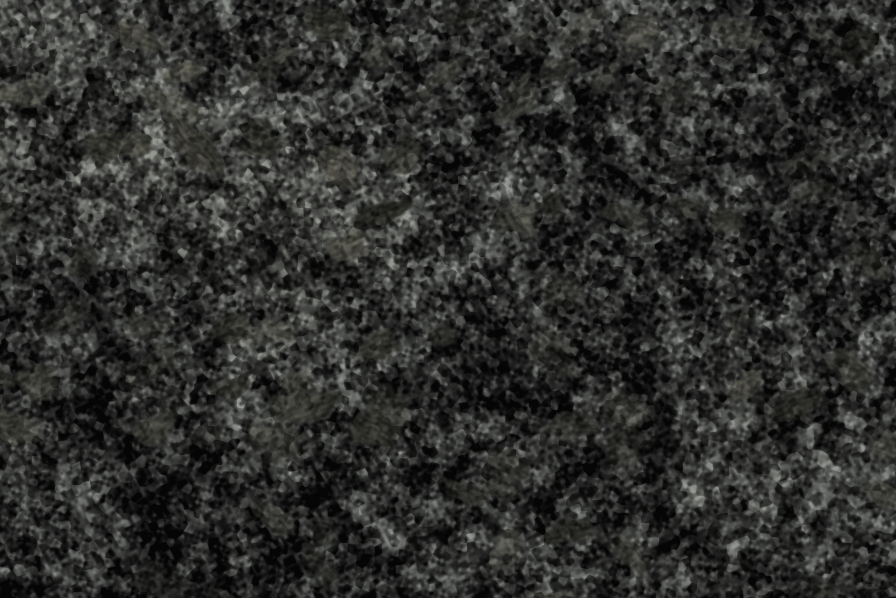
Write a Shadertoy shader that draws this texture.

```glsl
#define GRAIN_SCALE 80.0
#define SPECK_SCALE 150.0
#define CLUSTER_SCALE 34.0
#define PATCH_SCALE 14.0
#define CLOUD_SCALE 3.5
#define FLAKE_SCALE 10.0
#define FLAKE_SHARE 0.5
#define CONTRAST 1.1
#define STONE_TINT vec3(0.985, 1.01, 0.975)
#define OLIVE_TINT vec3(1.03, 1.02, 0.90)

float hash(vec2 p) {
    return fract(sin(dot(p, vec2(12.9898, 78.233))) * 43758.5453);
}

vec2 hash2(vec2 p) {
    return vec2(hash(p), hash(p + 37.7));
}

mat2 rotation(float angle) {
    float c = cos(angle), s = sin(angle);
    return mat2(c, s, -s, c);
}

// Value noise, centred on zero with roughly unit deviation
float noise(vec2 p) {
    vec2 i = floor(p), f = fract(p);
    f = f * f * (3.0 - 2.0 * f);
    float low = mix(hash(i), hash(i + vec2(1, 0)), f.x);
    float high = mix(hash(i + vec2(0, 1)), hash(i + vec2(1, 1)), f.x);
    return (mix(low, high, f.y) - 0.5) / 0.215;
}

// Angular crystals: Voronoi cells of random brightness with soft borders
float crystals(vec2 p) {
    vec2 cell = floor(p);
    float sum = 0.0, total = 0.0;
    for (int y = -1; y <= 1; y++)
    for (int x = -1; x <= 1; x++) {
        vec2 id = cell + vec2(x, y);
        vec2 d = id + hash2(id) - p;
        float weight = exp(-14.0 * dot(d, d));
        sum += weight * hash(id + 91.3);
        total += weight;
    }
    return (sum / total - 0.5) / 0.25;
}

// Large smooth feldspar flakes: x = coverage, y = brightness
vec2 flakes(vec2 p) {
    vec2 cell = floor(p);
    float ragged = 0.13 * noise(p * 3.5) + 0.07 * noise(p * 9.0);
    vec2 result = vec2(0.0);
    for (int y = -1; y <= 1; y++)
    for (int x = -1; x <= 1; x++) {
        vec2 id = cell + vec2(x, y);
        vec2 shape = hash2(id + 5.1);
        vec2 center = id + 0.1 + 0.8 * hash2(id + 17.9);
        vec2 d = rotation(1.8 * (hash(id + 61.0) - 0.5)) * (p - center);
        float dist = length(d / mix(vec2(0.28, 0.16), vec2(0.55, 0.32), shape)) + ragged;
        float mask = smoothstep(1.1, 0.8, dist) * step(hash(id + 43.0), FLAKE_SHARE);
        mask *= mix(0.45, 0.85, hash(id + 29.0));
        // Faint cleavage lines along the flake
        float lines = 0.22 * sin(d.y * 55.0 + 1.5 * noise(d * 6.0));
        float tone = mix(-0.9, 0.9, sqrt(hash(id + 73.0))) + lines;
        if (mask > result.x) result = vec2(mask, tone);
    }
    return result;
}

void mainImage(out vec4 fragColor, in vec2 fragCoord) {
    vec2 p = fragCoord / iResolution.y;

    // Grain layers, each turned to hide its lattice
    float fine = 0.58 * crystals(rotation(0.4) * p * GRAIN_SCALE)
               + 0.55 * noise(rotation(1.1) * p * SPECK_SCALE);
    float broad = 0.45 * noise(rotation(0.7) * p * CLUSTER_SCALE)
                + 0.25 * noise(rotation(2.0) * p * PATCH_SCALE);
    float cloud = 0.26 * noise(rotation(0.15) * p * vec2(0.7, 1.2) * CLOUD_SCALE + 8.0)
                + 0.3 * (p.y - 0.5);
    float level = CONTRAST * (fine + broad) + cloud;

    // Flakes calm the grain beneath them
    vec2 flake = flakes(p * FLAKE_SCALE);
    level = mix(level, flake.y + 0.35 * fine + 0.5 * cloud, flake.x);

    // Tone curve from near black to pale grey
    level = clamp(level, -2.5, 3.2);
    float brightness = 0.165 + 0.096 * level + 0.011 * level * level;
    float olive = clamp(0.9 * flake.x + 0.25 * cloud, 0.0, 1.0);
    vec3 color = max(brightness, 0.02) * mix(STONE_TINT, OLIVE_TINT, olive);
    fragColor = vec4(color, 1.0);
}
```
